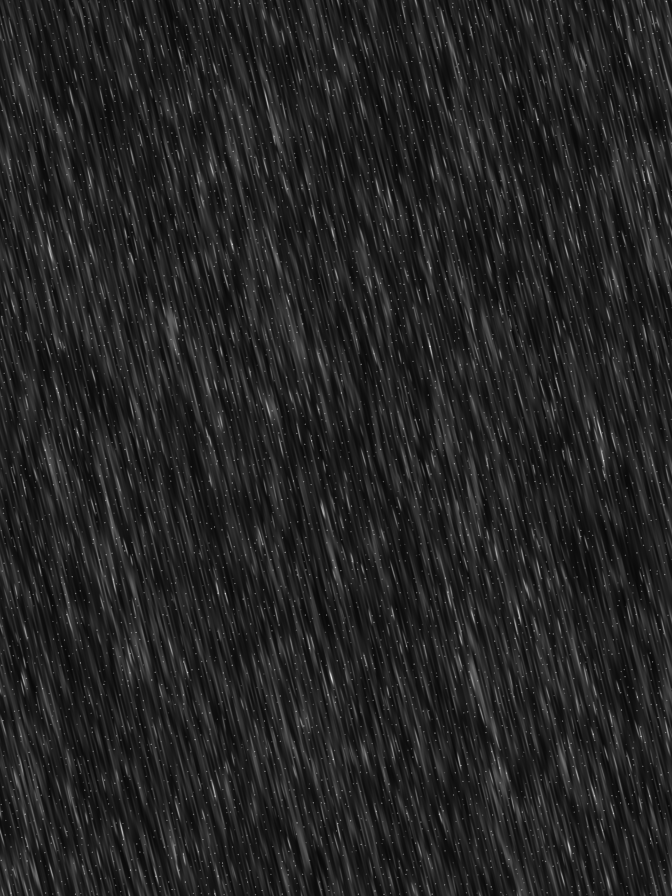
A Shadertoy shader for this texture:

```glsl
// Dark slanted rain: layers of stretched noise set the log-brightness of a grey
// base, with scattered bright tapered streaks and fine round specks on top.
// All lengths are fractions of the canvas height.

const float SLANT = 0.245;                      // lean from vertical, radians
const float SLANT_SPREAD = 0.03;                // lean difference between layers
const float BASE_GREY = 0.122;                  // median brightness
const float CONTRAST = 0.43;                    // spread of log-brightness
const vec2 FINE_SIZE = vec2(0.0020, 0.027);     // width, length of noise cells
const vec2 MEDIUM_SIZE = vec2(0.0038, 0.042);
const vec2 BROAD_SIZE = vec2(0.011, 0.085);
const vec2 CLOUD_SIZE = vec2(0.060, 0.200);
const vec4 LAYER_WEIGHTS = vec4(0.84, 0.46, 0.22, 0.13);
const float NOISE_DEVIATION = 0.2145;           // of smooth noise in 0..1
const vec2 STREAK_CELL = vec2(0.0085, 0.044);
const float STREAK_WIDTH = 0.0009;
const float STREAK_SHARE = 0.45;
const float STREAK_GAIN = 0.42;
const float SPECK_CELL = 0.0088;
const float SPECK_RADIUS = 0.0008;
const float SPECK_SHARE = 0.62;
const float SPECK_GAIN = 0.36;

float hash(vec2 p) {
    vec3 q = fract(p.xyx * 0.1031);
    q += dot(q, q.yzx + 33.33);
    return fract((q.x + q.y) * q.z);
}

vec2 hash2(vec2 p) {
    return vec2(hash(p + 17.3), hash(p + 91.7));
}

// x runs across the rain, y runs along it
vec2 rainSpace(vec2 p, float angle) {
    float c = cos(angle), s = sin(angle);
    return vec2(c * p.x + s * p.y, c * p.y - s * p.x);
}

// Smooth noise along one column, shifted so that columns do not line up
float columnNoise(float column, float y, float seed) {
    y += 40.0 * hash(vec2(column, seed));
    float row = floor(y);
    float t = smoothstep(0.0, 1.0, y - row);
    vec2 cell = vec2(column + seed, row);
    return mix(hash(cell), hash(cell + vec2(0.0, 1.0)), t);
}

// Stretched noise with zero mean and unit deviation
float rainNoise(vec2 p, vec2 size, float angle, float seed) {
    vec2 q = rainSpace(p, angle) / size;
    float column = floor(q.x);
    float t = smoothstep(0.0, 1.0, q.x - column);
    float n = mix(columnNoise(column, q.y, seed),
                  columnNoise(column + 1.0, q.y, seed), t);
    return (n - 0.5) / NOISE_DEVIATION;
}

// Thin bright drops, tapered at both ends
float streaks(vec2 p, float angle, float seed) {
    vec2 q = rainSpace(p, angle) / STREAK_CELL;
    q.y += 20.0 * hash(vec2(floor(q.x), seed));
    vec2 cell = floor(q) + seed;
    vec2 center = mix(vec2(0.25, 0.4), vec2(0.75, 0.6), hash2(cell));
    vec2 offset = (fract(q) - center) * STREAK_CELL;
    float halfLength = STREAK_CELL.y * mix(0.18, 0.38, hash(cell + 5.1));
    float across = exp(-pow(abs(offset.x) / STREAK_WIDTH, 2.0));
    float along = 1.0 - smoothstep(0.2, 1.0, abs(offset.y) / halfLength);
    float strength = hash(cell + 8.6);
    float present = step(hash(cell + 2.9), STREAK_SHARE);
    return present * strength * strength * across * along;
}

// Tiny round splashes, at most one per cell
float specks(vec2 p, float pixel) {
    vec2 q = p / SPECK_CELL;
    vec2 cell = floor(q);
    vec2 center = mix(vec2(0.15), vec2(0.85), hash2(cell));
    float d = length(fract(q) - center) * SPECK_CELL;
    float disc = 1.0 - smoothstep(SPECK_RADIUS - 0.5 * pixel,
                                  SPECK_RADIUS + 0.5 * pixel, d);
    float present = step(hash(cell + 3.7), SPECK_SHARE);
    return present * disc * mix(0.3, 1.0, hash(cell + 6.2));
}

void mainImage(out vec4 fragColor, in vec2 fragCoord) {
    float pixel = 1.0 / iResolution.y;
    vec2 p = fragCoord * pixel;

    // Streaky base, from fine threads to broad patches
    vec4 layers = vec4(
        rainNoise(p, FINE_SIZE, SLANT, 11.0),
        rainNoise(p, MEDIUM_SIZE, SLANT + SLANT_SPREAD, 37.0),
        rainNoise(p, BROAD_SIZE, SLANT - SLANT_SPREAD, 59.0),
        rainNoise(p, CLOUD_SIZE, SLANT, 83.0));
    float grey = BASE_GREY * exp(CONTRAST * dot(layers, LAYER_WEIGHTS));

    // Bright drops and specks
    grey += STREAK_GAIN * streaks(p, SLANT - SLANT_SPREAD, 23.0);
    grey += STREAK_GAIN * streaks(p, SLANT + SLANT_SPREAD, 71.0);
    grey += SPECK_GAIN * specks(p, pixel);

    fragColor = vec4(vec3(clamp(grey, 0.0, 1.0)), 1.0);
}
```
